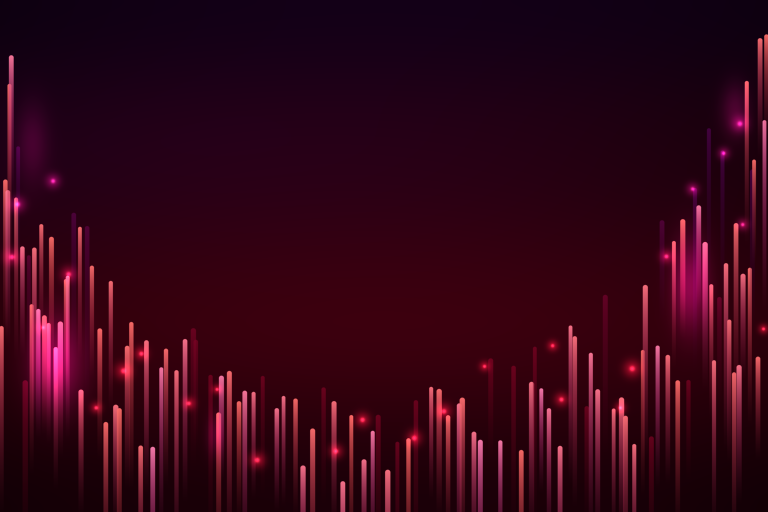
Write a Shadertoy shader that draws this background.

```glsl
// Glowing pink light streaks rising in a valley shape over a dark wine gradient.
#define STREAKS 124
#define SPARKS 26
#define EDGE_CROWDING 0.55
#define STREAK_RADIUS 0.0048
#define VALLEY_FLOOR 0.19
#define VALLEY_RISE 0.76
#define GLOW_COLOR vec3(0.85, 0.05, 0.55)
#define SPARK_COLOR vec3(1.0, 0.08, 0.24)

const float ASPECT = 1.5;
const float TAU = 6.28318;

float hash(float n) {
    return fract(sin(n * 12.9898 + 4.137) * 43758.55);
}

// Upper limit of the streaks: high at both sides, low in the centre.
float valley(float u) {
    float slope = u < 0.5 ? 7.0 * u : 6.0 * (1.0 - u);
    return VALLEY_FLOOR + VALLEY_RISE * exp(-slope);
}

// Spreads evenly stepped values so that they crowd toward 0 and 1.
float crowdEdges(float t) {
    return t - EDGE_CROWDING * sin(TAU * t) / TAU;
}

// Violet black at the top, deep red below the middle, dark at the base.
vec3 backdrop(vec2 uv) {
    vec3 top = vec3(0.075, 0.0, 0.09);
    vec3 plum = mix(vec3(0.165, 0.0, 0.115), vec3(0.14, 0.0, 0.06), uv.x);
    vec3 wine = vec3(0.235, 0.0, 0.055);
    vec3 base = vec3(0.105, 0.0, 0.03);
    vec3 color = mix(base, wine, smoothstep(0.0, 0.38, uv.y));
    color = mix(color, plum, smoothstep(0.36, 0.74, uv.y));
    color = mix(color, top, smoothstep(0.68, 1.0, uv.y));
    float side = abs(uv.x - 0.5) * 2.0;
    return color * (1.0 - 0.3 * side * side);
}

// Rounded vertical bar that fades downward from its bright tip.
void addStreak(inout vec3 color, vec2 p, float id, float pixel) {
    float u = crowdEdges((id + hash(id)) / float(STREAKS));
    float dx = abs(p.x - u * ASPECT);
    if (dx > 0.02) return;

    bool faint = hash(id + 31.7) < 0.27;
    float tip = valley(u) * mix(0.26, 1.04, hash(id + 77.3));
    if (faint) tip *= 1.12;
    float radius = STREAK_RADIUS * mix(0.75, 1.1, hash(id + 5.9));
    float over = max(p.y - tip + radius, 0.0);
    float dist = length(vec2(dx, over)) - radius;
    float mask = smoothstep(pixel, -pixel, dist);

    float span = mix(0.2, 0.38, hash(id + 18.1));
    float fall = clamp((tip - p.y) / span, 0.0, 1.0);
    float fade = pow(1.0 - fall, 1.25);

    float tint = hash(id + 53.2);
    vec3 head = mix(vec3(1.0, 0.43, 0.41), vec3(1.0, 0.5, 0.7), tint * tint);
    vec3 tail = mix(vec3(0.6, 0.1, 0.16), vec3(0.62, 0.06, 0.38), tint);
    if (faint) {
        head = mix(vec3(0.5, 0.01, 0.14), vec3(0.32, 0.01, 0.32),
                   smoothstep(0.3, 0.7, tip));
        tail = head * 0.7;
    }
    vec3 light = mix(tail, head, exp(-2.2 * fall));
    color = mix(color, light, mask * fade * (faint ? 0.7 : 0.95));
}

// Soft round light with a small bright core.
vec3 spark(vec2 p, float id) {
    float u = crowdEdges((id + hash(id + 211.0)) / float(SPARKS));
    float height = valley(u) * mix(0.35, 1.05, hash(id + 307.0));
    float size = mix(0.7, 1.25, hash(id + 401.0));
    float d = length(p - vec2(u * ASPECT, height)) / size;
    vec3 hue = mix(SPARK_COLOR, GLOW_COLOR, smoothstep(0.35, 0.65, height));
    float halo = 0.45 * exp(-d * d * 6000.0);
    float core = 0.6 * exp(-d * d * 70000.0);
    return hue * (halo + core) + vec3(0.25) * core;
}

float glow(vec2 p, vec2 center, vec2 size) {
    vec2 q = (p - center) / size;
    return exp(-dot(q, q));
}

void mainImage(out vec4 fragColor, in vec2 fragCoord) {
    vec2 uv = fragCoord / iResolution.xy;
    vec2 p = uv * vec2(ASPECT, 1.0);
    float pixel = 0.75 / iResolution.y;

    vec3 color = backdrop(uv);
    for (int i = 0; i < STREAKS; i++) {
        addStreak(color, p, float(i), pixel);
    }

    // Wide magenta glows among the side clusters.
    float haze = 0.55 * glow(p, vec2(0.11, 0.29), vec2(0.05, 0.085));
    haze += 0.55 * glow(p, vec2(1.348, 0.443), vec2(0.033, 0.085));
    haze += 0.32 * glow(p, vec2(1.436, 0.785), vec2(0.026, 0.05));
    haze += 0.24 * glow(p, vec2(0.063, 0.72), vec2(0.03, 0.075));
    haze += 0.25 * glow(p, vec2(0.42, 0.15), vec2(0.016, 0.04));
    color += GLOW_COLOR * haze * (0.65 + color.r);

    for (int i = 0; i < SPARKS; i++) {
        color += spark(p, float(i));
    }
    fragColor = vec4(min(color, 1.0), 1.0);
}
```
